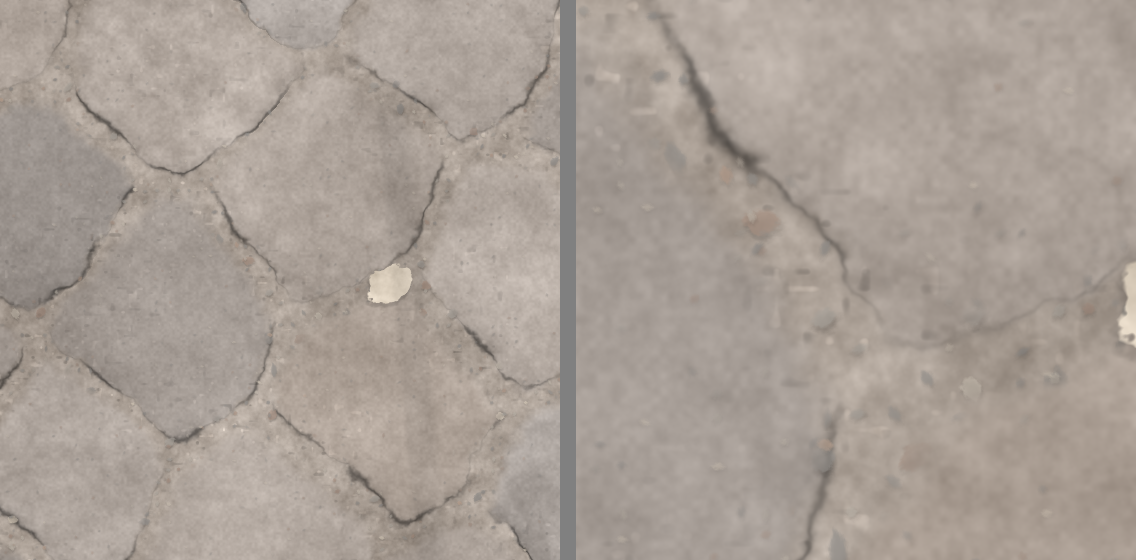
Left, the full canvas; right, a detail of the centre.
This texture is drawn by a WebGL 1 fragment shader. Its source:

```glsl
precision highp float;
// Worn, dusty cobblestones on a slanted grid, with sandy joints and loose pebbles.
uniform vec2 u_resolution;

const mat2 LATTICE = mat2(0.335, -0.160, -0.234, -0.273);
const mat2 TO_LATTICE = mat2(2.118, -1.241, -1.815, -2.599);
const vec2 ORIGIN = vec2(0.378, 0.44);
const vec3 STONE = vec3(0.654, 0.614, 0.582);
const vec3 SAND = vec3(0.672, 0.628, 0.588);
const vec3 SLATE = vec3(0.54, 0.53, 0.52);
const vec3 CREAM = vec3(0.86, 0.81, 0.74);
const vec3 RUST = vec3(0.68, 0.54, 0.46);

float hash(vec2 p) {
  vec3 q = fract(p.xyx * 0.1031);
  q += dot(q, q.yzx + 33.33);
  return fract((q.x + q.y) * q.z);
}

vec2 hash2(vec2 p) {
  return vec2(hash(p + 17.3), hash(p + 61.7));
}

float noise(vec2 p) {
  vec2 i = floor(p), f = fract(p);
  f = f * f * (3.0 - 2.0 * f);
  return mix(mix(hash(i), hash(i + vec2(1, 0)), f.x),
             mix(hash(i + vec2(0, 1)), hash(i + 1.0), f.x), f.y);
}

// Layered noise centred on zero, about -0.5 to 0.5.
float fbm(vec2 p) {
  float sum = 0.0, amp = 0.5;
  for (int i = 0; i < 4; i++) {
    sum += amp * (noise(p) - 0.5);
    p = mat2(1.6, 1.2, -1.2, 1.6) * p + 7.1;
    amp *= 0.55;
  }
  return sum;
}

vec2 stoneCentre(vec2 id) {
  return ORIGIN + LATTICE * (id + 0.32 * (hash2(id + 40.0) - 0.5));
}

vec2 nearestStone(vec2 p) {
  vec2 base = floor(TO_LATTICE * (p - ORIGIN) + 0.5), best = base;
  float bestDist = 9.0;
  for (int y = -1; y <= 1; y++) for (int x = -1; x <= 1; x++) {
    vec2 id = base + vec2(x, y);
    float d = distance(p, stoneCentre(id));
    if (d < bestDist) { bestDist = d; best = id; }
  }
  return best;
}

// xy: outward direction of the closest side, z: rounded distance to it.
vec3 stoneEdge(vec2 p, vec2 id, float rounding) {
  vec2 centre = stoneCentre(id), outward = vec2(0.0);
  float total = 0.0;
  for (int y = -2; y <= 2; y++) for (int x = -2; x <= 2; x++) {
    if (x == 0 && y == 0) continue;
    vec2 other = stoneCentre(id + vec2(x, y));
    vec2 n = normalize(other - centre);
    float w = exp(-dot(0.5 * (centre + other) - p, n) / rounding);
    total += w;
    outward += w * n;
  }
  return vec3(outward / max(total, 1e-9), -rounding * log(max(total, 1e-9)));
}

// Coverage of one rough pebble of the given radii.
float pebble(vec2 p, vec2 radii, float angle, float seed, float soft) {
  float c = cos(angle), s = sin(angle);
  vec2 q = mat2(c, -s, s, c) * p / radii;
  float d = max(length(q), 0.85 * (abs(q.x) + abs(q.y) * 0.8)) - 0.85;
  d -= 0.7 * fbm(q * 1.9 + seed * 90.0);
  return 1.0 - smoothstep(-soft, soft, d * min(radii.x, radii.y));
}

vec3 scatterPebbles(vec3 col, vec2 p, float size, float density, float strength, float soft) {
  vec2 id = floor(p / size);
  vec2 r = hash2(id + size * 999.0);
  float pick = hash(id + 211.0), tone = hash(id + 83.0);
  vec2 q = p - (id + 0.35 + 0.3 * r) * size;
  vec2 radii = size * vec2(0.16 + 0.12 * r.x, 0.12 + 0.08 * r.y);
  float shown = step(pick, density) * strength;
  float shade = pebble(q + size * vec2(-0.02, 0.07), radii, tone * 6.3, r.x, soft * 2.0);
  vec3 tint = mix(mix(SLATE, CREAM, tone * tone), RUST, 0.6 * step(0.8, r.y));
  col *= 1.0 - 0.20 * shown * shade;
  return mix(col, tint, shown * pebble(q, radii, tone * 6.3, r.x, soft));
}

void main() {
  vec2 p = gl_FragCoord.xy / u_resolution.y;
  float soft = max(0.0014, 0.8 / u_resolution.y);

  // Ragged stone outlines.
  vec2 warped = p + 0.060 * vec2(fbm(p * 6.0), fbm(p * 6.0 + 31.0))
                  + 0.022 * vec2(fbm(p * 32.0), fbm(p * 32.0 + 13.0));
  vec2 id = nearestStone(warped);
  vec3 edge = stoneEdge(warped, id, 0.011);
  float rim = edge.z - 0.011 - 0.026 * (noise(p * 6.0 + 5.0) - 0.4);
  float lowerSide = smoothstep(-0.1, 0.6, -edge.y);

  // Upper sides sink gradually into the dust.
  float fade = mix(0.026, 0.007, lowerSide);
  float onStone = smoothstep(-0.006, fade, rim + 0.02 * fbm(p * 30.0));
  float inJoint = 1.0 - smoothstep(-0.004, 0.018, rim);

  // Stone faces and sand.
  float blotch = fbm(p * 9.0 + id * 3.7);
  float wear = hash(id + 9.0);
  vec3 face = STONE + 0.11 * (hash(id + 3.0) - 0.5) + 0.13 * blotch * (0.6 + wear);
  face += vec3(0.010, 0.0, -0.010) * (2.0 * hash(id + 27.0) - 1.0);
  face += 0.16 * wear * wear * fbm(p * 26.0);
  vec3 col = mix(SAND + 0.17 * fbm(p * 20.0), face, onStone);
  col += 0.085 * fbm(p * 70.0) * (1.0 + 0.9 * inJoint) + 0.042 * (noise(p * 210.0) - 0.5);

  // Scattered dark pits and pale scuffs.
  float pits = smoothstep(0.80, 0.97, noise(p * vec2(85.0, 105.0) + 3.0));
  float scuffs = smoothstep(0.83, 0.98, noise(p * 95.0 + 77.0));
  float patches = smoothstep(0.35, 0.75, noise(p * 8.0 + 20.0)) + 0.8 * inJoint;
  col *= 1.0 + patches * (0.08 * scuffs - 0.09 * pits);

  // Creases under the lower sides: dark and tapering, with faint stretches between.
  float broken = smoothstep(0.25, 0.75, noise(p * 15.0 + 50.0) + 0.5 * fbm(p * 45.0));
  float thickness = 0.0020 + 0.0038 * broken * noise(p * 26.0);
  float crease = exp(-rim * rim / (thickness * thickness));
  float slope = smoothstep(-0.010, 0.0, rim) * exp(-max(rim, 0.0) / 0.014);
  float depth = mix(0.07, 1.0, lowerSide);
  col *= 1.0 - depth * (crease * (0.06 + 0.27 * broken) + 0.09 * slope * (0.4 + broken));

  // Loose pebbles and specks, with one large pale stone.
  col = scatterPebbles(col, p, 0.046, 0.30, 0.65 * inJoint, soft);
  col = scatterPebbles(col, p + 0.37, 0.020, 0.34, 0.65 * inJoint, soft);
  col = scatterPebbles(col, p + 0.71, 0.014, 0.10, 0.35, soft);
  vec2 pale = p - vec2(0.695, 0.493);
  col *= 1.0 - 0.14 * pebble(pale + vec2(0.002, 0.006), vec2(0.054, 0.040), 0.45, 0.3, 0.004);
  vec3 paleFace = CREAM + 0.22 * fbm(p * 45.0);
  col = mix(col, paleFace, pebble(pale, vec2(0.052, 0.038), 0.45, 0.3, soft));

  // Soft, slightly leaning shadow band and broad light changes.
  float across = p.x - 0.775 + 0.09 * p.y;
  float band = smoothstep(-0.036, -0.022, across) * (1.0 - smoothstep(0.010, 0.034, across));
  col *= 1.0 - 0.06 * band * (1.0 - smoothstep(0.78, 0.92, p.y));
  col += 0.12 * fbm(p * 2.6 + 4.0) + 0.03 * (p.x - 0.5);
  gl_FragColor = vec4(clamp(col, 0.0, 1.0), 1.0);
}
```
